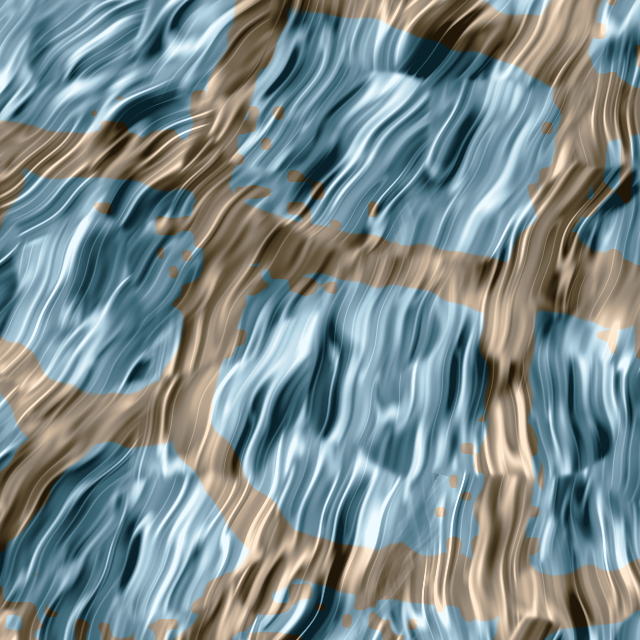
Give the GLSL for this texture, as a WebGL 1 fragment shader.

```glsl
precision highp float;
// Overlapping tufts of wavy fibres, blue islands parted by tan bands.
uniform vec2 u_resolution;

const float GRAIN_ANGLE = 1.0;
const vec2 TUFT_DENSITY = vec2(3.6, 6.5);  // tufts along and across the grain
const float ISLAND_DENSITY = 2.3;

float hash(vec2 p) {
  vec3 q = fract(vec3(p.xyx) * 0.1031);
  q += dot(q, q.yzx + 33.33);
  return fract((q.x + q.y) * q.z);
}

vec2 hash2(vec2 p) {
  return vec2(hash(p + 11.3), hash(p + 57.7));
}

float noise(vec2 p) {
  vec2 i = floor(p), f = fract(p);
  f = f * f * f * (f * (f * 6.0 - 15.0) + 10.0);
  return mix(mix(hash(i), hash(i + vec2(1.0, 0.0)), f.x),
             mix(hash(i + vec2(0.0, 1.0)), hash(i + vec2(1.0, 1.0)), f.x), f.y);
}

// x runs along the given angle, y across it
vec2 toGrain(vec2 p, float angle) {
  float c = cos(angle), s = sin(angle);
  return vec2(c * p.x + s * p.y, c * p.y - s * p.x);
}

// Cellular noise: difference of the two nearest distances, zero on borders
float cellBorder(vec2 p) {
  vec2 cell = floor(p);
  float nearest = 9.0, second = 9.0;
  for (int j = -1; j <= 1; j++) {
    for (int i = -1; i <= 1; i++) {
      vec2 id = cell + vec2(float(i), float(j));
      float d = length(id + 0.1 + 0.8 * hash2(id + 40.0) - p);
      second = min(second, max(nearest, d));
      nearest = min(nearest, d);
    }
  }
  return second - nearest;
}

// Thin bright line where the noise crosses its middle value
float strand(vec2 q, float width) {
  return smoothstep(width, 0.0, abs(2.0 * noise(q) - 1.0));
}

// Brightness of one tuft; q is (along, across) about its centre
float tuftTone(vec2 q, float seed) {
  float bend = (hash(vec2(seed, 3.0)) - 0.5) * 1.6;
  q.y += bend * q.x * q.x;
  q.y += 0.008 * sin(q.x * 17.0 + seed) + 0.0025 * sin(q.x * 53.0 + q.y * 25.0 + seed * 2.0);
  q += seed * vec2(1.7, 2.3);

  float broad = noise(q * vec2(5.0, 17.0));
  float fine = noise(q * vec2(16.0, 95.0) + 7.0);
  float gap = smoothstep(0.68, 0.92, noise(q * vec2(5.5, 22.0) + 31.0));
  float fade = smoothstep(0.2, 0.75, noise(q * vec2(9.0, 30.0) + 19.0));
  vec2 lineGrid = vec2(6.0, 56.0);
  float lines = strand(q * lineGrid, 0.42);
  float shadow = strand(q * lineGrid + vec2(0.0, 0.42), 0.5);
  float hairs = strand(q * vec2(8.0, 80.0) + 53.0, 0.4);

  float tone = 0.39 + 0.55 * (broad - 0.5) + 0.26 * (fine - 0.5);
  tone += lines * mix(0.12, 0.62, fade) + 0.16 * hairs;
  return tone - 0.13 * shadow - 0.38 * gap;
}

// Blends neighbouring tufts, each with its own direction
float fibreTone(vec2 p) {
  vec2 g = toGrain(p, GRAIN_ANGLE) * TUFT_DENSITY;
  g += 0.4 * (vec2(noise(p * 13.0), noise(p * 13.0 + 70.0)) - 0.5);
  vec2 cell = floor(g);
  float total = 0.0, weights = 0.0;
  for (int j = -1; j <= 1; j++) {
    for (int i = -1; i <= 1; i++) {
      vec2 id = cell + vec2(float(i), float(j));
      vec2 site = id + 0.1 + 0.8 * hash2(id);
      vec2 centre = toGrain(site / TUFT_DENSITY, -GRAIN_ANGLE);
      float seed = 1.0 + 20.0 * hash(id + 5.0);
      float lean = smoothstep(0.1, 1.0, 0.75 * centre.x + 0.45 * (1.0 - centre.y));
      float angle = 0.78 + 0.65 * lean + 0.5 * (hash(id + 23.0) - 0.5);
      float weight = exp(-24.0 * dot(site - g, site - g)) + 1e-7;
      float lift = 0.14 * (hash(id + 91.0) - 0.5);
      total += weight * (tuftTone(toGrain(p - centre, angle), seed) + lift);
      weights += weight;
    }
  }
  return total / weights;
}

// 1 in the tan bands and in the small flecks near them
float tanMask(vec2 p) {
  vec2 ragged = vec2(noise(p * 24.0), noise(p * 24.0 + 35.0)) - 0.5;
  float border = cellBorder((p + 0.022 * ragged) * ISLAND_DENSITY + 3.0);
  float fleck = smoothstep(0.55, 0.85, noise(p * vec2(48.0, 40.0)));
  border -= 0.28 * fleck * smoothstep(0.48, 0.7, noise(p * 4.0 + 12.0));
  return smoothstep(0.175, 0.15, border);
}

vec3 ramp(float t, vec3 deep, vec3 dark, vec3 mid, vec3 light, vec3 glint) {
  vec3 c = mix(deep, dark, clamp(t / 0.22, 0.0, 1.0));
  c = mix(c, mid, clamp((t - 0.22) / 0.23, 0.0, 1.0));
  c = mix(c, light, clamp((t - 0.45) / 0.27, 0.0, 1.0));
  return mix(c, glint, clamp((t - 0.72) / 0.26, 0.0, 1.0));
}

void main() {
  vec2 p = gl_FragCoord.xy / min(u_resolution.x, u_resolution.y);
  float tone = fibreTone(p);
  vec3 blue = ramp(tone, vec3(0.03, 0.13, 0.17), vec3(0.23, 0.40, 0.46),
                   vec3(0.46, 0.59, 0.66), vec3(0.70, 0.83, 0.89), vec3(0.93, 0.98, 1.0));
  vec3 sand = ramp(tone, vec3(0.13, 0.09, 0.03), vec3(0.36, 0.30, 0.20),
                   vec3(0.56, 0.51, 0.45), vec3(0.80, 0.71, 0.61), vec3(1.0, 0.92, 0.82));
  gl_FragColor = vec4(mix(blue, sand, tanMask(p)), 1.0);
}
```
